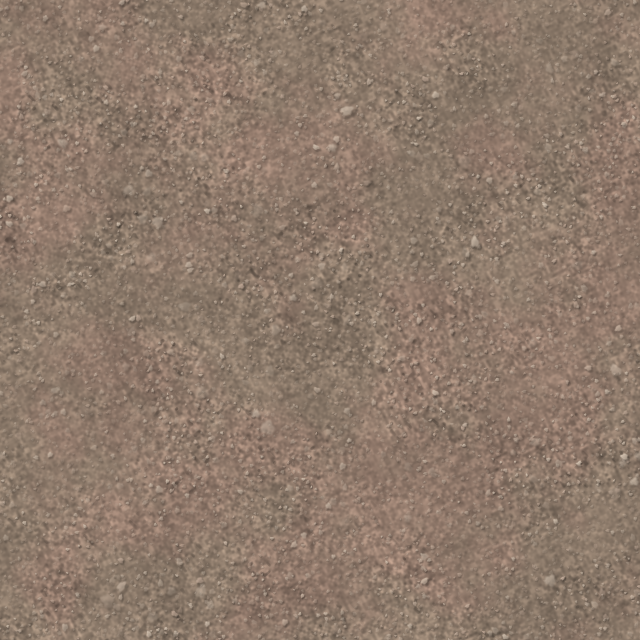
Write a WebGL 2 fragment shader that draws this texture.

```glsl
#version 300 es
precision highp float;

// Dry, compacted earth: faint pinkish and grey-brown patches under fine grain,
// scattered with pale grit and a few small stones.
// Value noise makes the soil; jittered cells hold the lit, shaded stones.

uniform vec2 u_resolution;
out vec4 fragColor;

const vec3 GREY_SOIL = vec3(0.543, 0.474, 0.412);
const vec3 PINK_SOIL = vec3(0.568, 0.474, 0.418);
const vec3 PALE_STONE = vec3(0.820, 0.755, 0.685);
const vec3 PINK_STONE = vec3(0.760, 0.665, 0.595);

float hash(vec2 p) {
    return fract(sin(dot(p, vec2(127.1, 311.7))) * 43758.5453);
}

mat2 rotation(float angle) {
    float c = cos(angle), s = sin(angle);
    return mat2(c, s, -s, c);
}

float valueNoise(vec2 p) {
    vec2 cell = floor(p), f = fract(p);
    f = f * f * (3.0 - 2.0 * f);
    float low = mix(hash(cell), hash(cell + vec2(1.0, 0.0)), f.x);
    float high = mix(hash(cell + vec2(0.0, 1.0)), hash(cell + vec2(1.0)), f.x);
    return mix(low, high, f.y);
}

// Layered noise, turned at each octave to hide the lattice.
float fbm(vec2 p) {
    float sum = 0.0, weight = 0.5;
    for (int i = 0; i < 5; i++) {
        sum += weight * valueNoise(p);
        p = rotation(0.65) * p * 2.03 + 17.3;
        weight *= 0.5;
    }
    return sum / 0.96875;
}

// Signed distance, roughly, to a lumpy tilted ellipse.
float stoneDistance(vec2 p, float radius, float seed) {
    p = rotation(seed * 6.2832) * p;
    p.y *= 1.0 + 0.5 * fract(seed * 7.31);
    float angle = atan(p.y, p.x);
    float lump = 0.12 * sin(3.0 * angle + seed * 40.0) + 0.07 * sin(5.0 * angle + seed * 90.0);
    return length(p) - radius * (1.0 + lump);
}

// Scattered stones: x = cover, y = shadow, z = hue choice.
vec3 stones(vec2 uv, float scale, float density, float softness, float seed) {
    vec2 p = rotation(seed) * uv * scale + seed * 13.7;
    vec2 home = floor(p);
    vec2 light = rotation(seed) * vec2(-0.6, 0.8);
    vec3 result = vec3(0.0);
    for (int y = -1; y <= 1; y++) {
        for (int x = -1; x <= 1; x++) {
            vec2 cell = home + vec2(x, y);
            if (hash(cell + 3.1) > density) continue;
            vec2 center = cell + 0.1 + 0.8 * vec2(hash(cell + 11.3), hash(cell + 27.9));
            float size = hash(cell + 41.7);
            float radius = mix(0.20, 0.40, size * size);
            float shape = hash(cell + 58.3);
            float brightness = mix(0.28, 1.0, pow(hash(cell + 73.9), 2.5));

            vec2 offset = p - center;
            float d = stoneDistance(offset, radius, shape);
            float lit = clamp(0.9 + 0.3 * dot(offset, light) / radius, 0.4, 1.2);
            float cover = brightness * lit * smoothstep(softness, -softness, d);
            if (cover > result.x) result.xz = vec2(cover, hash(cell + 91.1));

            float shadow = stoneDistance(offset + light * radius * 0.7, radius, shape);
            result.y = max(result.y, brightness * smoothstep(softness * 1.6, -softness, shadow));
        }
    }
    return result;
}

// Lay a layer of stones over the ground, shadow first.
vec3 addStones(vec3 ground, vec3 layer, float strength) {
    ground *= 1.0 - 0.28 * layer.y * strength;
    vec3 stone = mix(PALE_STONE, PINK_STONE, smoothstep(0.45, 0.9, layer.z));
    return mix(ground, stone, clamp(layer.x * strength, 0.0, 1.0));
}

void main() {
    vec2 uv = gl_FragCoord.xy / min(u_resolution.x, u_resolution.y);

    // Broad patches of hue, brightness and roughness
    float hue = smoothstep(0.38, 0.72, fbm(uv * 9.0 + 4.2));
    float cloud = fbm(uv * 15.0 + 31.0) - 0.5;
    float rough = smoothstep(0.3, 0.7, fbm(uv * 11.0 + 57.0));
    vec3 color = mix(GREY_SOIL, PINK_SOIL, hue);
    color *= 1.0 + 0.22 * cloud;

    // Fine grain, bright side stronger, with small dark pits in rough areas
    float coarse = valueNoise(rotation(0.5) * uv * 150.0) - 0.5;
    float fine = valueNoise(rotation(1.1) * uv * 235.0 + 9.0) - 0.5;
    float grain = 0.8 * coarse + fine;
    grain *= grain > 0.0 ? 1.1 : 0.85;
    color *= 1.0 + mix(0.22, 0.36, rough) * grain;
    float pit = smoothstep(0.72, 0.95, valueNoise(rotation(0.8) * uv * 120.0 + 70.0));
    color *= 1.0 - 0.20 * pit * rough;

    // Grit, pebbles and a few larger stones
    color = addStones(color, stones(uv, 118.0, 0.42, 0.16, 0.4), mix(0.55, 0.95, rough));
    color = addStones(color, stones(uv, 68.0, 0.18, 0.13, 0.9), mix(0.75, 1.0, rough));
    color = addStones(color, stones(uv, 36.0, 0.06, 0.10, 1.3), 0.75);

    fragColor = vec4(color, 1.0);
}
```
